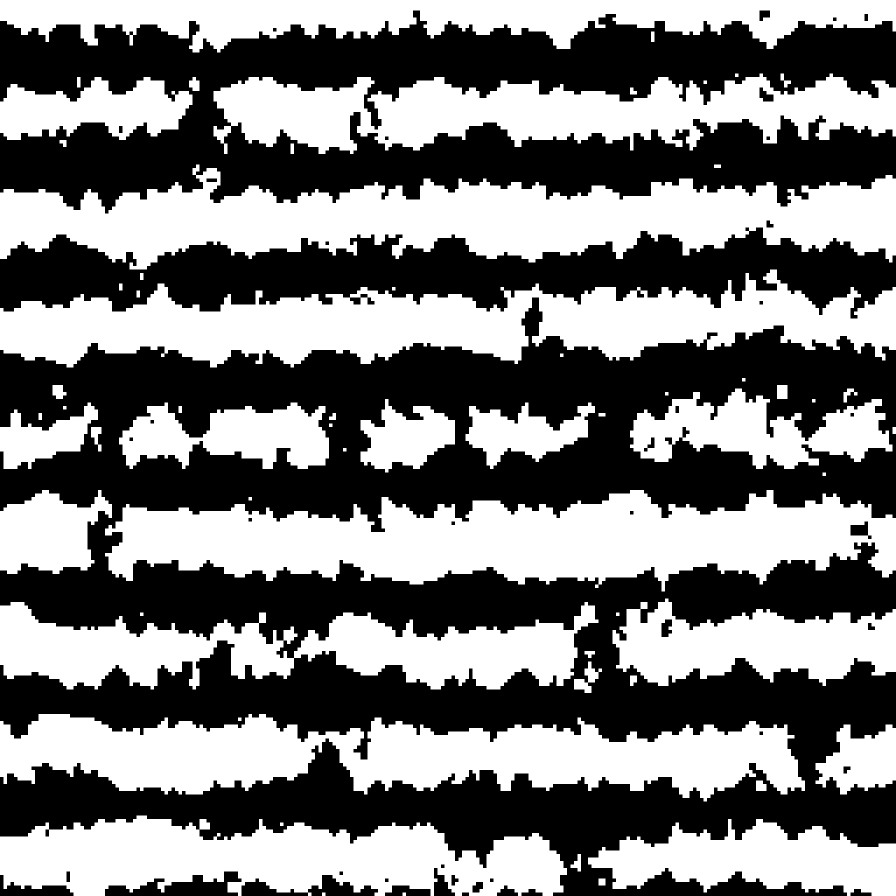
Write a WebGL 2 fragment shader that draws this texture.

```glsl
#version 300 es
precision highp float;
// Ragged white bands on black, torn into tapering islands by random gaps.
// Each band is a distance field, cut by gaps along its row, roughened by
// value noise, then thresholded on a fine grid of crisp square grains.

#define ROWS 8.35        // bands per canvas height
#define ROW_SHIFT 0.18   // vertical offset, in rows
#define HALF_BAND 0.0300 // mean half thickness of a band
#define GAP_CELLS 7.0    // possible gaps per row
#define GAP_CHANCE 0.72  // likelihood of a gap in the fullest row
#define GAP_MIN 0.004    // half width of the narrowest gap
#define GAP_MAX 0.036    // half width of the widest gap
#define TAPER 0.030      // rounding of the island ends
#define END_SLOPE 0.65   // lower values give longer, sharper ends
#define ROUGHNESS 0.024  // strength of the ragged edge
#define CRUMBS 0.020     // strength of the fine broken specks
#define GRAINS 256.0     // square grains across the canvas

uniform vec2 u_resolution;
out vec4 fragColor;

const vec3 INK = vec3(0.0);
const vec3 PAPER = vec3(1.0);

float hash(vec2 p) {
    return fract(sin(dot(p, vec2(127.1, 311.7))) * 43758.5453);
}

// Smooth value noise, centred on zero
float noise(vec2 p) {
    vec2 cell = floor(p);
    vec2 f = fract(p);
    f = f * f * (3.0 - 2.0 * f);
    float low = mix(hash(cell), hash(cell + vec2(1.0, 0.0)), f.x);
    float high = mix(hash(cell + vec2(0.0, 1.0)), hash(cell + 1.0), f.x);
    return mix(low, high, f.y) - 0.5;
}

float smoothMin(float a, float b, float k) {
    float h = max(k - abs(a - b), 0.0) / k;
    return min(a, b) - 0.25 * h * h * k;
}

// Distance along the row to the edge of the nearest gap
float gapDistance(float x, float row) {
    float nearest = 1.0;
    float home = floor(x * GAP_CELLS);
    float chance = GAP_CHANCE * (1.0 - 0.19 * abs(row - 3.6));
    for (float i = -1.0; i <= 1.0; i++) {
        vec2 id = vec2(home + i, row + 20.0);
        if (hash(id) > chance) continue;
        float centre = (id.x + 0.1 + 0.8 * hash(id + 37.2)) / GAP_CELLS;
        float size = hash(id + 71.9);
        float halfGap = mix(GAP_MIN, GAP_MAX, size * size);
        nearest = min(nearest, abs(x - centre) - halfGap);
    }
    return nearest;
}

// Ragged edge: swells, upright teeth, nicks and patches of crumbs
float raggedEdge(vec2 p) {
    float rough = noise(p * vec2(13.0, 16.0)) * 0.6;
    rough += noise(p * vec2(36.0, 24.0) + 5.3);
    rough += noise(p * vec2(84.0, 52.0) + 11.7) * 0.9;
    rough += noise(p * vec2(150.0, 110.0) + 23.1) * 0.45;
    float patches = smoothstep(0.05, 0.38, noise(p * 7.0 + 41.0));
    float crumbs = noise(p * 118.0 + 3.9) * (0.15 + patches);
    return ROUGHNESS * rough + CRUMBS * crumbs;
}

// Positive inside the white islands
float islandField(vec2 p) {
    // Rows bend gently and vary in thickness
    float bend = 0.014 * noise(vec2(p.x * 6.0, p.y * 3.0) + 61.0);
    float rowCoord = (p.y + bend) * ROWS + ROW_SHIFT;
    float row = floor(rowCoord);
    float offset = abs(fract(rowCoord) - 0.5) / ROWS;
    float swell = 0.006 * (hash(vec2(row, 8.0)) - 0.5);
    swell += 0.014 * noise(vec2(p.x * 9.0, row * 9.0 + 2.5));

    // Cut the band, then wear its outline
    float band = HALF_BAND + swell - offset;
    float gap = END_SLOPE * gapDistance(p.x, row);
    return smoothMin(band, gap, TAPER) + raggedEdge(p);
}

// One grain is wholly white or wholly black
float grain(vec2 cell) {
    return step(0.0, islandField((cell + 0.5) / GRAINS));
}

void main() {
    vec2 p = gl_FragCoord.xy / u_resolution;

    // Blend the four nearest grains over one pixel to smooth their edges
    vec2 grid = p * GRAINS - 0.5;
    vec2 cell = floor(grid);
    vec2 pixel = GRAINS / u_resolution;
    vec2 blend = clamp((fract(grid) - 0.5) / pixel + 0.5, 0.0, 1.0);
    float low = mix(grain(cell), grain(cell + vec2(1.0, 0.0)), blend.x);
    float high = mix(grain(cell + vec2(0.0, 1.0)), grain(cell + 1.0), blend.x);
    float cover = mix(low, high, blend.y);

    fragColor = vec4(mix(INK, PAPER, cover), 1.0);
}
```
